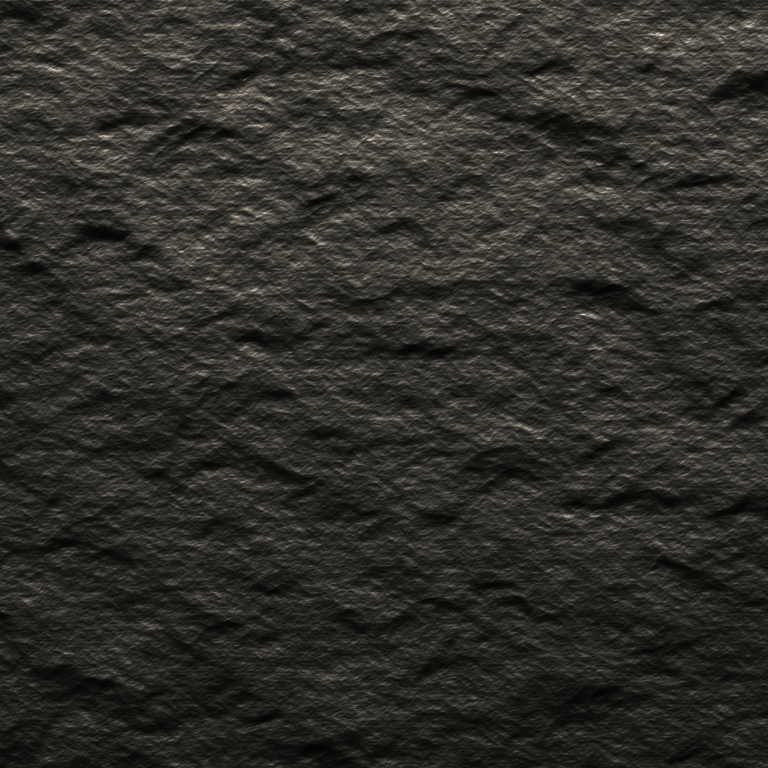
Write a WebGL 1 fragment shader that draws this texture.

```glsl
precision highp float;
// Dark, rough slate lit from above: ridged noise builds leaning ledges,
// finer octaves add crisp wrinkled grain, and the vertical slope of that
// relief drives an exponential tone that fades towards the lower edge.
uniform vec2 u_resolution;

vec2 gradientAt(vec2 cell) {
  float h = fract(sin(dot(cell, vec2(127.1, 311.7))) * 43758.545);
  return vec2(cos(6.2832 * h), sin(6.2832 * h));
}

float noise(vec2 p) {
  vec2 i = floor(p), f = p - i;
  vec2 u = f * f * f * (f * (f * 6.0 - 15.0) + 10.0);
  vec2 e = vec2(1.0, 0.0);
  float a = dot(gradientAt(i), f);
  float b = dot(gradientAt(i + e), f - e);
  float c = dot(gradientAt(i + e.yx), f - e.yx);
  float d = dot(gradientAt(i + 1.0), f - 1.0);
  return mix(mix(a, b, u.x), mix(c, d, u.x), u.y);
}

// Three octaves of creased relief; dividing by the vertical frequency
// gives every octave the same steepness.
float relief(vec2 p, vec2 frequency, float steepness) {
  float height = 0.0;
  for (int i = 0; i < 3; i++) {
    vec2 q = p * frequency + float(i) * vec2(17.3, 9.1);
    q.x += 0.4 * q.y * (1.0 - float(i));
    float n = noise(q);
    float crest = -sqrt(n * n + 0.0008);
    float swell = noise(q * vec2(0.9, 1.1) + 41.7);
    height += steepness * 0.7 * (crest + swell) / frequency.y;
    frequency *= 2.0;
  }
  return height;
}

// Heights of the ledges (x) and of the grain on them (y)
vec2 surface(vec2 p) {
  // Irregular outlines
  vec2 q = p + 0.016 * vec2(noise(p * 9.0 + 3.7), noise(p * 9.0 + 25.1));
  q += 0.003 * vec2(noise(p * 38.0 + 7.9), noise(p * 38.0 + 61.3));
  // Crests lean downwards, so their shaded undersides are steep
  vec2 foldScale = vec2(6.2, 7.0);
  float lean = 0.6 * relief(q, foldScale, 0.27);
  float folds = relief(q + vec2(0.0, lean), foldScale, 0.27);
  float grain = relief(p, vec2(44.0, 55.0), 0.32);
  return vec2(folds, grain);
}

void main() {
  vec2 p = gl_FragCoord.xy / u_resolution.y;
  vec2 uv = gl_FragCoord.xy / u_resolution;

  // Slopes towards the light
  float stepSize = 0.001;
  vec2 facing = (surface(p) - surface(p + vec2(0.0, stepSize))) / stepSize;

  // Lit facets level out while undersides sink into shadow
  float ledgeLight = 1.0 - exp(-facing.x);

  // Light falls off downwards and a little to both sides
  float falloff = 0.9 * (uv.y - 0.5) - 0.7 * (uv.x - 0.53) * (uv.x - 0.53);
  float patches = 0.25 * noise(p * 3.0 + 12.4);
  float tone = 0.015 + 0.14 * exp(0.2 + falloff + patches + ledgeLight + facing.y);
  tone /= 1.0 + 0.3 * tone;

  // Neutral shadows, warmer lights
  float warmth = smoothstep(0.08, 0.5, tone);
  vec3 stone = tone * mix(vec3(1.0, 0.99, 0.89), vec3(1.03, 0.97, 0.88), warmth);
  gl_FragColor = vec4(stone, 1.0);
}
```
